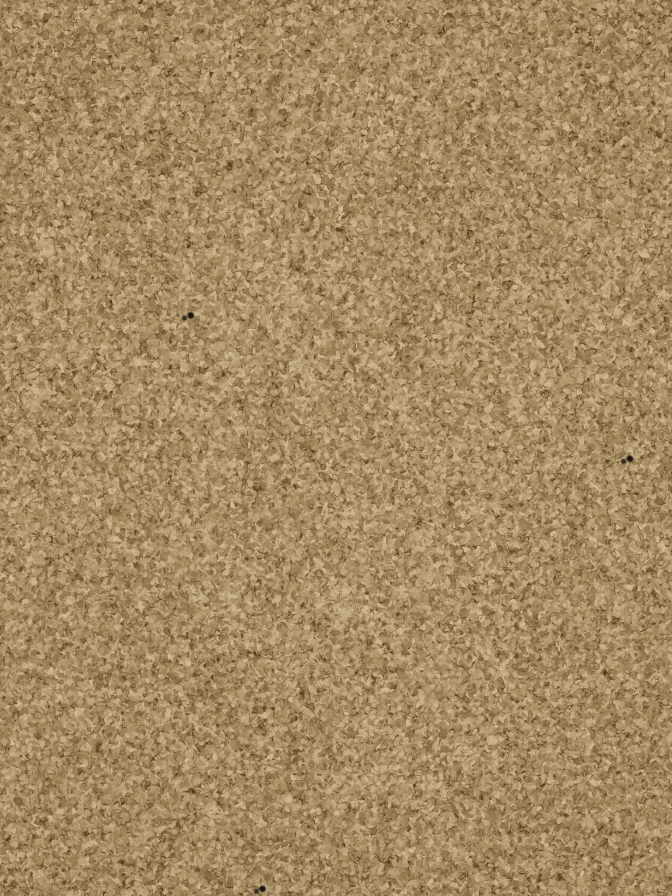
Give the GLSL for this texture, as a Shadertoy shader.

```glsl
vec3 hash3(vec2 p) {
    vec3 q = fract(p.xyx * vec3(.1031, .1030, .0973));
    q += dot(q, q.yxz + 33.33);
    return fract((q.xxy + q.yzz) * q.zyx);
}

float valueNoise(vec2 p) {
    vec2 i = floor(p), f = fract(p);
    f = f * f * (3. - 2. * f);
    return mix(mix(hash3(i).x, hash3(i + vec2(1, 0)).x, f.x),
               mix(hash3(i + vec2(0, 1)).x, hash3(i + 1.).x, f.x), f.y);
}

mat2 rotation(float a) {
    return mat2(cos(a), sin(a), -sin(a), cos(a));
}

// Randomly turned, elongated cells: xy = cell id, z = distance to the seam
vec3 granules(vec2 p) {
    vec2 cell = floor(p), nearestId = cell;
    float nearest = 9., second = 9.;
    for (int y = -1; y <= 1; y++)
    for (int x = -1; x <= 1; x++) {
        vec2 id = cell + vec2(x, y);
        vec3 h = hash3(id + 17.);
        vec2 r = rotation(h.z * 6.283) * (p - id - h.xy);
        float d = length(r * vec2(.7, 1.4));
        if (d < nearest) {
            second = nearest;
            nearest = d;
            nearestId = id;
        } else second = min(second, d);
    }
    return vec3(nearestId, second - nearest);
}

// Scattered ellipses, one per cell, present with the given share
float flakes(vec2 p, float share, vec2 radii) {
    vec2 id = floor(p);
    vec3 h = hash3(id + 91.), k = hash3(id + 233.);
    vec2 r = rotation(h.z * 6.283) * (fract(p) - .35 - .3 * h.xy);
    float d = length(r / (radii * mix(.65, 1.1, k.y)));
    return step(1. - share, k.x) * (1. - smoothstep(.75, 1.15, d));
}

// Pinholes, each with a smaller companion
float pinholes(vec2 uv) {
    float dark = 0.;
    for (int i = 0; i < 3; i++) {
        float n = float(i);
        vec2 r = uv - vec2(mod(.213 + .49 * n, .9), .648 - .16 * n * n);
        dark = max(dark, 1. - smoothstep(.002, .005, length(r)));
        dark = max(dark, .8 * (1. - smoothstep(.0015, .004, length(r + vec2(.007, .003)))));
    }
    return dark;
}

vec3 cork(vec2 uv) {
    vec2 warp = vec2(valueNoise(uv * 260.), valueNoise(uv * 260. + 57.)) - .5;
    vec2 p = uv + warp * .004;

    // Granule tones with dark, broken seams
    vec3 grain = granules(p * 185.);
    vec3 h = hash3(grain.xy + 300.);
    float tone = (h.x + h.y - 1.) * 2.2;
    float seam = 1. - smoothstep(.02, .32, grain.z);
    tone -= seam * 5. * pow(valueNoise(uv * 210. + 9.), 2.5);

    // Fine crumbs, pale chips and dark flecks of bark
    vec3 crumb = hash3(granules(p * 340. + 40.).xy);
    tone += (crumb.x - .5) * 2.3;
    tone = mix(tone, 1.6 + (crumb.z - .5), .75 * flakes(p * 95., .2, vec2(.38, .24)));
    tone = mix(tone, 2.2, .7 * flakes(p * 48. + 7., .07, vec2(.25, .16)));
    tone -= 2.9 * flakes(p * 150. + 31., .2, vec2(.42, .16));

    // Soft mottling and uneven light
    vec2 c = uv - vec2(.39, .49);
    tone += (valueNoise(uv * 26.) - .5) * .3 + (valueNoise(uv * 6. + 3.) - .5) * .25;
    tone += .75 - 1.5 * dot(c, c);

    tone = clamp(tone, -5., 2.9);
    vec3 color = vec3(.64, .54, .375) + tone * vec3(.06, .063, .063);
    color.b += .003 * tone * tone;
    return mix(color, vec3(.1, .08, .06), pinholes(uv));
}

void mainImage(out vec4 fragColor, in vec2 fragCoord) {
    // Four samples per pixel smooth the granule edges
    vec3 sum = vec3(0);
    for (int i = 0; i < 4; i++) {
        vec2 offset = vec2(i % 2, i / 2) * .5 - .25;
        sum += cork((fragCoord + offset) / iResolution.y);
    }
    fragColor = vec4(sum / 4., 1);
}
```
